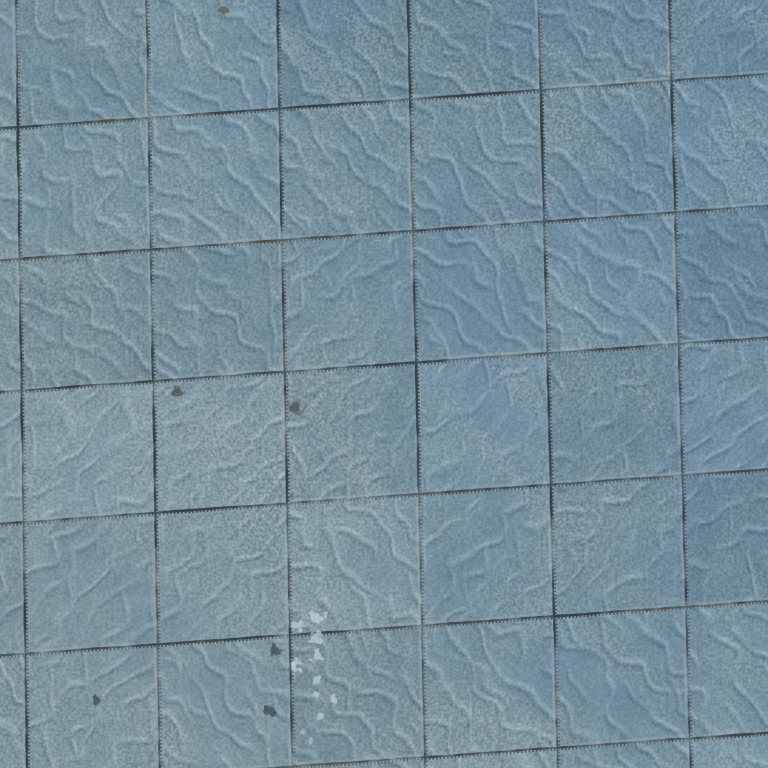
Give the GLSL for this texture, as a WebGL 2 fragment shader.

```glsl
#version 300 es
precision highp float;

#define TILE 0.1716
#define ROW_TILT 0.071
#define GRID_START vec2(0.0208, 0.1672)
#define SEAM_HALF 0.0013
#define TEETH_PER_TILE 36.0
#define VEIN_WIDTH 0.10
#define VEIN_RELIEF 0.075
#define GRAIN_SCALE 270.0
#define GRAIN_RELIEF 0.10
#define TINT_VARIATION 0.04
#define SPOT_COUNT 6
#define SPLASH_COUNT 12

uniform vec2 u_resolution;
out vec4 fragColor;

const vec3 BLUE = vec3(0.420, 0.532, 0.615);
const vec3 GREY = vec3(0.505, 0.590, 0.620);
const vec3 PALE = vec3(0.610, 0.665, 0.680);
const vec3 SEAM = vec3(0.210, 0.255, 0.285);
const vec3 SOIL = vec3(0.370, 0.355, 0.310);
const vec3 CHALK = vec3(0.760, 0.810, 0.830);

vec2 hash2(vec2 p) {
  vec3 h = fract(p.xyx * vec3(0.1031, 0.1030, 0.0973));
  h += dot(h, h.yzx + 33.33);
  return fract((h.xx + h.yz) * h.zy);
}

float corner(vec2 cell, vec2 offset) {
  float angle = 6.2832 * hash2(cell).x;
  return dot(vec2(cos(angle), sin(angle)), offset);
}

float gradientNoise(vec2 p) {
  vec2 i = floor(p), f = p - i;
  vec2 w = f * f * f * (f * (f * 6.0 - 15.0) + 10.0);
  vec2 e = vec2(1.0, 0.0);
  return mix(mix(corner(i, f), corner(i + e, f - e), w.x),
             mix(corner(i + e.yx, f - e.yx), corner(i + 1.0, f - 1.0), w.x), w.y);
}

// Raised line halfway between whole numbers
float ridge(float s) {
  float d = (fract(s) - 0.5) / VEIN_WIDTH;
  return exp(-d * d);
}

// Two families of long wavy diagonals that meet and part
float veinHeight(vec2 uv, vec2 seed, float flip) {
  uv.x = mix(uv.x, 1.0 - uv.x, flip);
  vec2 q = vec2(uv.x * 0.77 + uv.y * 0.64, uv.x * 0.64 - uv.y * 0.77);
  float bend = gradientNoise(q * vec2(1.3, 2.4) + seed);
  float kink = gradientNoise(q * vec2(2.5, 5.5) + seed.yx);
  float fade = gradientNoise(q * vec2(3.5, 1.6) + seed + 17.0);
  float first = ridge(q.x * 4.6 + 1.1 * bend + 0.5 * kink + seed.x);
  float second = ridge(q.x * 3.8 - 1.2 * bend + 0.45 * kink + q.y * 0.9 + seed.y);
  return max(first * smoothstep(-0.3, 0.15, fade),
             second * smoothstep(-0.25, 0.2, -fade));
}

// Thin dark groove, toothed along one side; x is the dark part, y the pale rim
vec2 seamMasks(float d, float along, float wear, float px) {
  float teeth = 0.5 + 0.5 * sin(along * TEETH_PER_TILE * 6.2832);
  float halfWidth = SEAM_HALF * (1.0 + 0.7 * wear);
  float core = 1.0 - smoothstep(halfWidth - px, halfWidth + px, abs(d));
  float side = smoothstep(-px, px, d) * (1.0 - smoothstep(0.0036 - px, 0.0036 + px, d));
  float dark = max(core * clamp(0.72 + 0.9 * wear, 0.2, 1.0),
                   side * teeth * clamp(0.62 + 0.7 * wear, 0.1, 0.9));
  float edge = (d + 0.0034) / 0.0016;
  float pale = max(exp(-edge * edge) * clamp(0.35 - 0.9 * wear, 0.05, 0.8),
                   side * (1.0 - teeth) * 0.4);
  return vec2(dark, pale);
}

float blot(vec2 offset, float radius, float rough, float px) {
  float d = length(offset) + rough * radius - radius;
  return 1.0 - smoothstep(-px - 0.001, px + 0.001, d);
}

void main() {
  float px = 0.75 / min(u_resolution.x, u_resolution.y);
  vec2 p = gl_FragCoord.xy / min(u_resolution.x, u_resolution.y);
  float down = 1.0 - p.y;

  // Slightly tilted and spreading grid
  vec2 grid = vec2(
    (p.x - GRID_START.x - 0.0145 * down) / (0.1701 + 0.0027 * down),
    (down + ROW_TILT * p.x - GRID_START.y) / TILE);
  grid += 0.006 * vec2(gradientNoise(grid.yx * 3.0), gradientNoise(grid * 3.0 + 9.0));
  vec2 tile = floor(grid);
  vec2 uv = vec2(fract(grid.x), 1.0 - fract(grid.y));
  vec2 chance = hash2(tile + 20.0);
  vec2 seed = floor(chance * 90.0) + chance.yx;
  float flip = step(chance.x, abs(tile.y - 2.6) < 0.9 ? 0.75 : 0.15);

  // Cloudy base tone, bluer toward the upper right
  float cloud = gradientNoise(p * 4.0 + 3.0) + 0.6 * gradientNoise(p * 13.0);
  float greyness = 0.6 - 0.7 * (p.x - 0.5) - 0.6 * (p.y - 0.5) + 0.7 * cloud;
  vec3 color = mix(BLUE, GREY, clamp(greyness, 0.0, 1.0));
  color += TINT_VARIATION * (chance.y - 0.5) + 0.03 * gradientNoise(p * 30.0);

  // Veins lit from above, and leathery grain
  vec2 lift = vec2(0.006, 0.018);
  float relief = veinHeight(uv - lift, seed, flip) - veinHeight(uv + lift, seed, flip);
  float body = veinHeight(uv, seed, flip);
  color += VEIN_RELIEF * relief * vec3(1.0, 0.95, 0.85) + 0.02 * body;
  float grain = gradientNoise(p * GRAIN_SCALE) + 0.5 * gradientNoise(p * GRAIN_SCALE * 0.5 + 40.0);
  color += GRAIN_RELIEF * grain * (0.9 + 0.6 * cloud) * vec3(1.05, 1.0, 0.9);

  // Pale diagonal scuffs
  vec2 slant = vec2(p.x + p.y, p.x - p.y);
  float scuff = gradientNoise(slant * vec2(11.0, 3.0) + 5.0) + 0.35 * grain;
  color = mix(color, PALE, 0.45 * smoothstep(0.25, 0.7, scuff));

  // Seams, unevenly worn along their length
  vec2 d = (fract(grid + 0.5) - 0.5) * TILE;
  vec2 line = floor(grid + 0.5);
  vec2 wear = vec2(gradientNoise(vec2(line.x * 7.3 + 0.4, grid.y * 2.3)),
                   gradientNoise(vec2(grid.x * 2.3, line.y * 5.7 + 60.4)));
  wear += 0.6 * vec2(gradientNoise(vec2(line.x * 3.1, grid.y * 11.0)),
                     gradientNoise(vec2(grid.x * 11.0, line.y * 3.3 + 30.0)));
  vec2 upright = seamMasks(d.x, grid.y, wear.x, px);
  vec2 level = seamMasks(d.y, grid.x, wear.y, px);
  vec2 seam = max(upright, level);
  color = mix(color, PALE, seam.y);
  color = mix(color, mix(SEAM, SOIL, clamp(0.1 - wear.x, 0.0, 0.5)), seam.x);

  // Scattered dirt and a cluster of chalky splashes
  float rough = 1.3 * gradientNoise(p * 95.0) + 0.6 * gradientNoise(p * 190.0);
  for (int i = 0; i < SPOT_COUNT; i++) {
    vec2 h = hash2(vec2(float(i) * 3.7 + 2.0, 51.0));
    vec2 offset = (p - h * vec2(0.45, 1.0)) * vec2(1.0, 0.75 + 0.5 * h.x);
    vec3 dirt = mix(SEAM, SOIL, h.y);
    color = mix(color, dirt, 0.7 * blot(offset, 0.004 + 0.004 * h.x, rough, px));
  }
  for (int i = 0; i < SPLASH_COUNT; i++) {
    vec2 h = hash2(vec2(float(i) * 5.3 + 8.0, 14.0));
    vec2 offset = p - vec2(0.41, 0.125) - (h - 0.5) * vec2(0.055, 0.19);
    color = mix(color, CHALK, 0.7 * blot(offset, 0.003 + 0.005 * h.y, rough * 1.4, px));
  }

  fragColor = vec4(clamp(color, 0.0, 1.0), 1.0);
}
```
